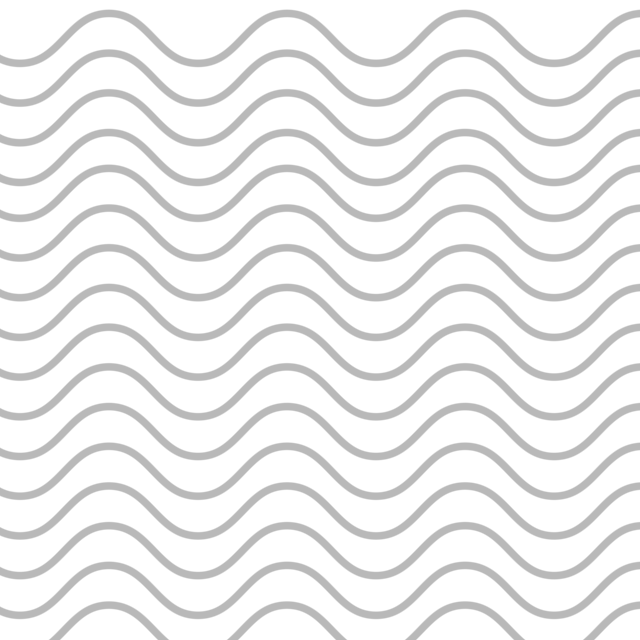
This pattern is drawn by a Shadertoy shader. Its source:

```glsl
const float TAU = 6.2831853;
const float PERIOD = 0.2782;        // crest to crest
const float CREST_X = 0.1703;       // first crest from the left
const float SWING = 0.0406;         // main wave height
const float FLATTEN = 0.0016;       // third harmonic, rounds crests and steepens flanks
const int ROWS = 16;
const float FIRST_ROW = 0.0600;     // centre line of the top row, from the top
const float ROW_STEP = 0.06204;
const int TIGHT_ROW = 4;            // rows from here on sit slightly higher
const float TIGHT_SHIFT = 0.0061;
const float LINE_WIDTH = 0.0117;
const float EDGE_SOFTNESS = 0.0014;
const vec3 PAPER = vec3(1.0);
const vec3 INK = vec3(0.725);

// Height of the wave in x, its slope in y
vec2 wave(float x) {
    float t = TAU * (x - CREST_X) / PERIOD;
    float height = SWING * cos(t) - FLATTEN * cos(3.0 * t);
    float slope = (3.0 * FLATTEN * sin(3.0 * t) - SWING * sin(t)) * TAU / PERIOD;
    return vec2(height, slope);
}

void mainImage(out vec4 fragColor, in vec2 fragCoord) {
    vec2 p = fragCoord / iResolution.y;
    vec2 w = wave(p.x);

    // Straighten the rows, measuring depth from the top
    float depth = 1.0 - p.y + w.x;

    // Vertical distance to the nearest row
    float nearest = 1.0;
    for (int i = 0; i < ROWS; i++) {
        float row = FIRST_ROW + float(i) * ROW_STEP;
        if (i >= TIGHT_ROW) row -= TIGHT_SHIFT;
        nearest = min(nearest, abs(depth - row));
    }

    // Slope correction keeps the stroke evenly wide
    float dist = nearest / sqrt(1.0 + w.y * w.y) - 0.5 * LINE_WIDTH;
    float soft = max(EDGE_SOFTNESS, 0.7 / iResolution.y);
    float ink = 1.0 - smoothstep(-soft, soft, dist);

    fragColor = vec4(mix(PAPER, INK, ink), 1.0);
}
```
